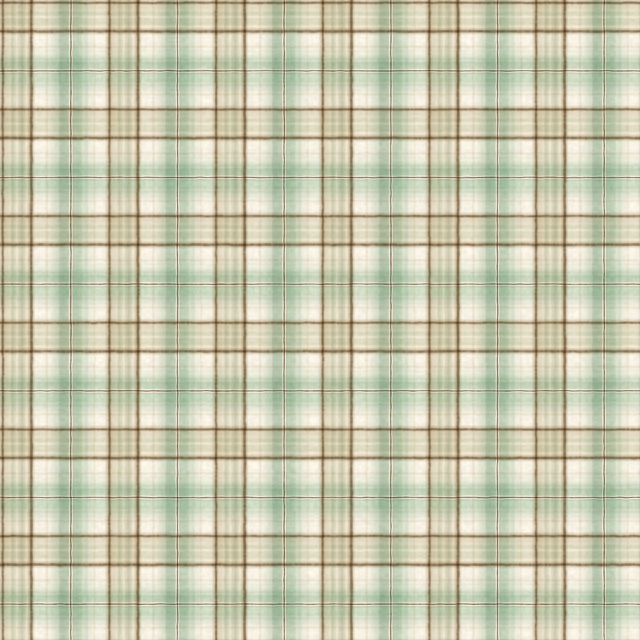
A WebGL 2 fragment shader for this pattern:

```glsl
#version 300 es
precision highp float;

uniform vec2 u_resolution;
out vec4 outColor;

#define REPEATS 6.0
#define THREADS 44.0
#define GRAIN_CELLS 320.0
#define GRAIN 0.07
#define STREAK 0.10
#define WOBBLE 0.006
#define CREAM vec3(0.970, 0.948, 0.898)
#define GREEN vec3(0.790, 0.862, 0.808)
#define BEIGE vec3(0.925, 0.900, 0.840)
#define TAN vec3(0.835, 0.775, 0.670)
#define BROWN vec3(0.560, 0.490, 0.400)

float hash(vec2 p) {
    return fract(sin(dot(p, vec2(127.1, 311.7))) * 43758.5453);
}

// Value noise that wraps after "period" cells
float wrapNoise(vec2 p, vec2 period) {
    vec2 cell = floor(p);
    vec2 f = fract(p);
    f = f * f * (3.0 - 2.0 * f);
    vec2 a = mod(cell, period);
    vec2 b = mod(cell + 1.0, period);
    return mix(mix(hash(a), hash(vec2(b.x, a.y)), f.x),
               mix(hash(vec2(a.x, b.y)), hash(b), f.x), f.y);
}

// Soft stripe within one repeat
float stripe(float t, float center, float halfWidth, float soft) {
    float d = abs(fract(t - center + 0.5) - 0.5);
    return 1.0 - smoothstep(halfWidth - soft, halfWidth + soft, d);
}

// Dye of one thread direction; t counts repeats, ink varies along the thread
vec3 threadTint(float t, float ink, float seed, float aa) {
    float fine = max(0.006, 0.6 * aa);
    float streak = wrapNoise(vec2(t * THREADS, seed), vec2(THREADS, 64.0)) - 0.5;

    // Stepped green band
    float green = 0.22 * stripe(t, 0.670, 0.205, 0.025)
                + 0.33 * stripe(t, 0.668, 0.155, 0.015)
                + 0.45 * stripe(t, 0.662, 0.110, 0.012);
    vec3 tint = mix(vec3(1.0), GREEN, green * ink);

    // Beige field with sage stripes between the brown lines
    float field = stripe(t, 0.160, 0.135, 0.015);
    tint *= mix(vec3(1.0), BEIGE, field * 0.75 * ink);
    float sage = stripe(t, 0.125, 0.018, 0.012) + stripe(t, 0.195, 0.024, 0.012);
    tint *= mix(vec3(1.0), GREEN, sage * 0.42 * ink);
    tint = mix(tint, vec3(1.0), 0.45 * stripe(t, 0.160, 0.007, fine));

    // Faint stripes on the cream ground
    float faint = stripe(t, 0.885, 0.010, 0.010) + stripe(t, 0.440, 0.012, 0.010);
    tint *= mix(vec3(1.0), BEIGE, faint * 0.5);
    tint *= 1.0 + STREAK * streak * (0.2 + green + 0.7 * field);

    // Brown lines with tan edges
    float edge = stripe(t, 0.024, 0.030, 0.014) + stripe(t, 0.294, 0.028, 0.014);
    float line = stripe(t, 0.026, 0.010, 0.010) + stripe(t, 0.294, 0.012, 0.010);
    tint = mix(tint, TAN, 0.6 * edge * ink);
    tint = mix(tint, BROWN, min(0.95 * line * ink, 1.0));

    // Pale twin lines around a thin dark one
    tint = mix(tint, vec3(1.0), 0.85 * stripe(t, 0.664, 0.018, fine));
    return mix(tint, BROWN, min(0.9 * stripe(t, 0.664, 0.006, fine) * ink, 1.0));
}

void main() {
    vec2 uv = gl_FragCoord.xy / u_resolution;
    vec2 aa = REPEATS / u_resolution;
    vec2 t = REPEATS * vec2(uv.x, 1.0 - uv.y);

    // Slightly uneven threads
    vec2 waveCells = vec2(96.0);
    t.x += WOBBLE * (wrapNoise(uv * waveCells, waveCells) - 0.5);
    t.y += WOBBLE * (wrapNoise(uv * waveCells + 31.0, waveCells) - 0.5);

    // Woven grain, stretched along each thread direction
    vec2 warpCells = vec2(GRAIN_CELLS, GRAIN_CELLS * 0.5);
    vec2 weftCells = warpCells.yx;
    float warpGrain = wrapNoise(uv * warpCells, warpCells) - 0.5;
    float weftGrain = wrapNoise(uv * weftCells + 17.0, weftCells) - 0.5;

    // Broad wear between repeats
    vec2 wearCells = vec2(REPEATS * 2.0);
    float wear = 0.14 * (wrapNoise(uv * wearCells, wearCells) - 0.5);

    vec3 warp = threadTint(t.x, 1.0 + wear + 0.45 * weftGrain, 3.0, aa.x);
    vec3 weft = threadTint(t.y, 0.94 - wear + 0.45 * warpGrain, 11.0, aa.y);
    vec3 color = CREAM * warp * weft;
    color *= 1.0 + GRAIN * 0.5 * (warpGrain + weftGrain);
    outColor = vec4(clamp(color, 0.0, 1.0), 1.0);
}
```
